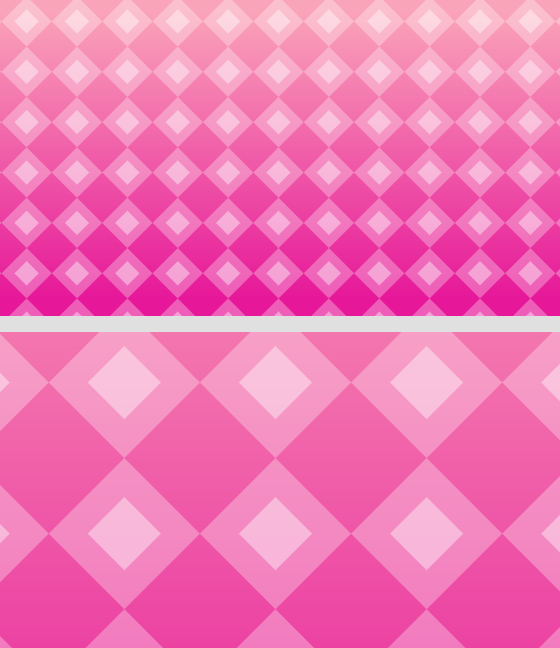
Top, the full canvas; bottom, a detail of the centre.
A WebGL 1 fragment shader for this pattern:

```glsl
precision highp float;

uniform vec2 u_resolution;

// Lengths are fractions of the canvas height
#define PITCH 0.1594
#define FIRST_CENTER vec2(0.0843, 0.9322)
#define OUTER_RADIUS 0.5
#define INNER_RADIUS 0.242
#define OUTER_OPACITY 0.30
#define INNER_OPACITY 0.40
#define GRADIENT_BOTTOM 0.05
#define GRADIENT_TOP 0.97
#define BOTTOM_COLOR vec3(0.902, 0.090, 0.600)
#define TOP_COLOR vec3(0.980, 0.645, 0.725)

// Signed distance to a diamond given by its half diagonal
float diamondDistance(vec2 p, float radius) {
    return (abs(p.x) + abs(p.y) - radius) * 0.70711;
}

// Antialiased coverage of a diamond in cell units
float diamondCoverage(vec2 cell, float radius, float pixel) {
    return clamp(0.5 - diamondDistance(cell, radius) / pixel, 0.0, 1.0);
}

void main() {
    vec2 uv = gl_FragCoord.xy / u_resolution.y;
    float pixel = 1.0 / (u_resolution.y * PITCH);

    // Vertical background gradient
    float blend = clamp((uv.y - GRADIENT_BOTTOM) / (GRADIENT_TOP - GRADIENT_BOTTOM), 0.0, 1.0);
    vec3 color = mix(BOTTOM_COLOR, TOP_COLOR, blend);

    // Square lattice with each cell centred on a diamond
    vec2 cell = fract((uv - FIRST_CENTER) / PITCH + 0.5) - 0.5;

    // Translucent white diamonds, one nested in the other
    float outer = diamondCoverage(cell, OUTER_RADIUS, pixel);
    float inner = diamondCoverage(cell, INNER_RADIUS, pixel);
    color = mix(color, vec3(1.0), OUTER_OPACITY * outer);
    color = mix(color, vec3(1.0), INNER_OPACITY * inner);

    gl_FragColor = vec4(color, 1.0);
}
```
